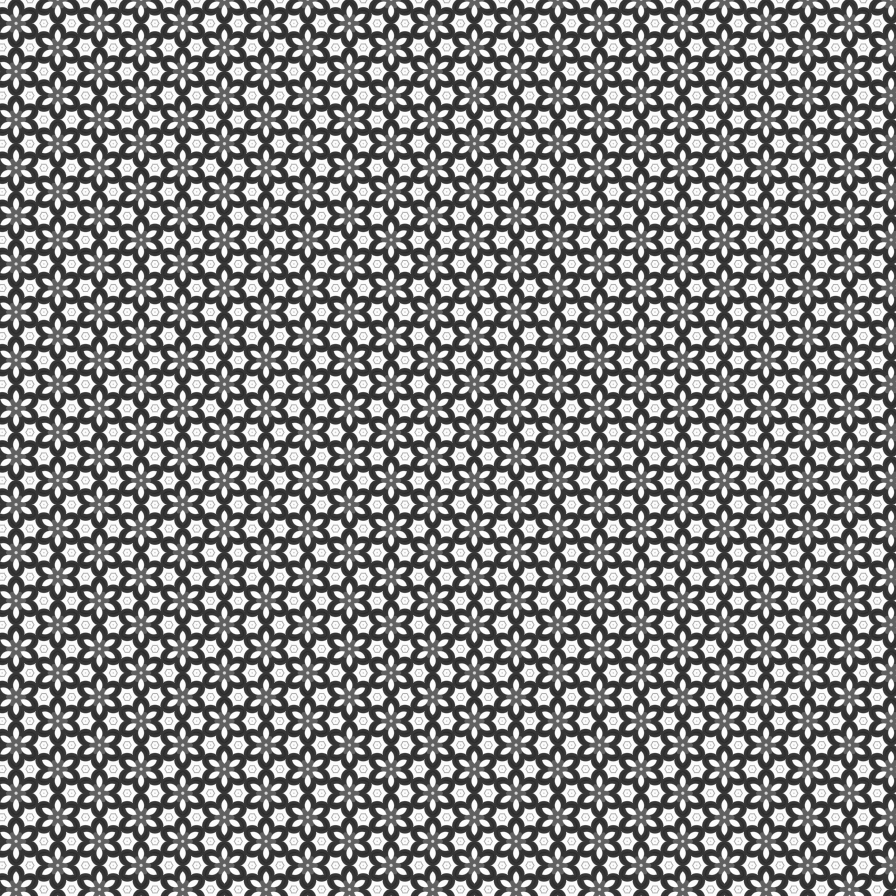
This pattern is drawn by a three.js fragment shader. Its source:

```glsl
varying vec2 vUv;

// Coverage of a shape from its signed distance, in flower spacings
float fill(float d) {
  return 1.0 - smoothstep(-0.016, 0.016, d);
}

// Offset from the nearest flower centre on a triangular lattice
vec2 nearestFlower(vec2 p) {
  vec2 cell = vec2(1.0, sqrt(3.0));
  vec2 a = mod(p + 0.5 * cell, cell) - 0.5 * cell;
  vec2 b = mod(p, cell) - 0.5 * cell;
  return dot(a, a) < dot(b, b) ? a : b;
}

// Fold six petals onto one half petal lying along x
vec2 foldPetals(vec2 p) {
  float sector = radians(60.0);
  float angle = mod(atan(p.y, p.x) + 0.5 * sector, sector) - 0.5 * sector;
  return length(p) * vec2(cos(angle), abs(sin(angle)));
}

// Pointed lens along x, built from two mirrored arcs
float lens(vec2 p, float halfLength, float halfWidth) {
  float drop = (halfLength * halfLength - halfWidth * halfWidth) / (2.0 * halfWidth);
  return length(vec2(p.x, abs(p.y) + drop)) - (halfWidth + drop);
}

float hexagon(vec2 p, float radius) {
  p = abs(p);
  return max(p.x, dot(p, vec2(0.5, 0.866))) - radius;
}

void main() {
  // Swapped axes make the petals point straight up and down
  vec2 p = nearestFlower((vUv - vec2(0.483, 0.598)).yx / 0.0537);
  vec2 q = foldPetals(p);
  float r = length(p);

  // Dark petal bands, joined into one net around the white stars
  float band = length(q - vec2(0.315, -0.03)) - 0.206;
  band = min(band, r - 0.31);
  float petal = lens(q - vec2(0.245, 0.0), 0.13, 0.062);
  float heart = r - 0.18 + 0.03 * cos(6.0 * atan(q.y, q.x));

  // Small grey hexagon and dot in each star
  vec2 star = q - vec2(0.5, 0.2887);
  float ring = abs(hexagon(star, 0.072)) - 0.009;
  float dotMark = length(star) - 0.014;
  vec3 color = vec3(0.99);
  color = mix(color, vec3(0.58), 0.85 * fill(ring));
  color = mix(color, vec3(0.8), fill(dotMark));

  // Bands are slightly darker along their middle
  float depth = min(-band, min(petal, heart));
  vec3 ink = vec3(mix(0.21, 0.14, smoothstep(0.04, 0.09, depth)));
  color = mix(color, ink, fill(band));

  // Grey heart, white petals and centre dot
  color = mix(color, vec3(0.38), fill(heart));
  color = mix(color, vec3(0.99), fill(petal));
  color = mix(color, vec3(0.85), fill(r - 0.032));

  gl_FragColor = vec4(color, 1.0);
}
```
